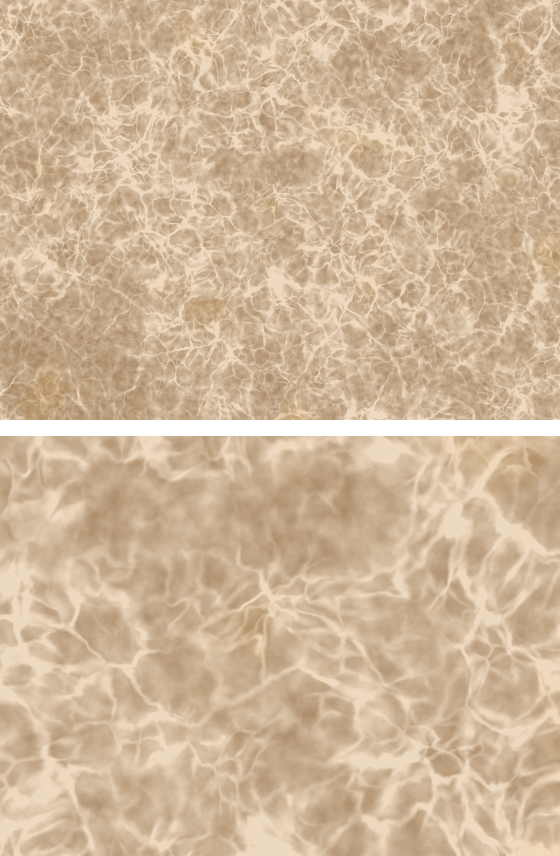
Top, the full canvas; bottom, a detail of the centre.
A WebGL 1 fragment shader for this texture:

```glsl
precision highp float;
// Brown breccia marble: a warm, speckled ground under a net of pale veins.
// Ridged gradient noise lays diagonal bands where the net thickens to a haze;
// cell borders at three scales draw the net, stretched ridges the long veins.

uniform vec2 u_resolution;

const vec3 UMBER = vec3(0.64, 0.51, 0.37);
const vec3 SAND = vec3(0.78, 0.68, 0.56);
const vec3 CREAM = vec3(0.93, 0.85, 0.75);
const vec3 OCHRE_SHIFT = vec3(0.02, 0.0, -0.035);
const float FALLING = -0.9;  // band directions in radians
const float RISING = 1.02;

vec2 hash2(vec2 p) {
  vec3 q = fract(p.xyx * vec3(0.1031, 0.1030, 0.0973));
  q += dot(q, q.yzx + 33.33);
  return fract((q.xx + q.yz) * q.zy);
}

float cornerSlope(vec2 cell, vec2 corner, vec2 f) {
  float angle = 6.2832 * hash2(cell + corner).x;
  return dot(vec2(cos(angle), sin(angle)), f - corner);
}

float gradientNoise(vec2 p) {
  vec2 cell = floor(p);
  vec2 f = fract(p);
  vec2 u = f * f * f * (f * (f * 6.0 - 15.0) + 10.0);
  vec2 e = vec2(0.0, 1.0);
  return mix(
    mix(cornerSlope(cell, e.xx, f), cornerSlope(cell, e.yx, f), u.x),
    mix(cornerSlope(cell, e.xy, f), cornerSlope(cell, e.yy, f), u.x), u.y);
}

float fbm(vec2 p) {
  float sum = 0.0;
  float amplitude = 0.5;
  for (int i = 0; i < 4; i++) {
    sum += amplitude * gradientNoise(p);
    p = mat2(1.6, 1.2, -1.2, 1.6) * p + 17.3;
    amplitude *= 0.5;
  }
  return sum;
}

vec2 warp(vec2 p, float scale, float amount) {
  return p + amount * vec2(fbm(p * scale + 40.0), fbm(p * scale + 71.7));
}

// Coordinates along and across a direction.
vec2 alongAcross(vec2 p, float angle) {
  vec2 dir = vec2(cos(angle), sin(angle));
  return vec2(dot(p, dir), dot(p, vec2(-dir.y, dir.x)));
}

// Gap between the two nearest cell centres: zero on a border.
float cellGap(vec2 p) {
  vec2 cell = floor(p);
  vec2 f = fract(p);
  float nearest = 8.0;
  float second = 8.0;
  for (int y = -1; y <= 1; y++) {
    for (int x = -1; x <= 1; x++) {
      vec2 o = vec2(float(x), float(y));
      float d = length(o + hash2(cell + o + 50.0) - f);
      second = min(second, max(nearest, d));
      nearest = min(nearest, d);
    }
  }
  return second - nearest;
}

float line(float gap, float width) {
  return 1.0 - smoothstep(0.0, width, gap);
}

// Crest along the zero contour of noise stretched in one direction.
float ridge(vec2 p, float angle, vec2 scale, float width, float seed) {
  return line(abs(gradientNoise(alongAcross(p, angle) * scale + seed)), width);
}

// Noise mask that breaks the veins into pieces.
float patches(vec2 p, float scale, float seed) {
  return smoothstep(-0.22, 0.22, fbm(p * scale + seed));
}

void main() {
  vec2 p = gl_FragCoord.xy / u_resolution.y;
  vec2 bent = warp(p, 3.0, 0.14);
  vec2 ragged = warp(warp(p, 7.0, 0.06), 30.0, 0.02);

  // Broad bands where the veining gathers
  float bands = 0.75 * ridge(bent, FALLING, vec2(0.8, 2.1), 0.36, 3.4)
    + 0.4 * ridge(bent, RISING, vec2(0.9, 2.3), 0.28, 12.7);
  float density = clamp(bands + 0.7 * fbm(p * 6.0 + 5.0), 0.0, 1.0);

  // Net of veins, with dark islands left inside the larger cells
  float islandGap = cellGap(ragged * 11.0);
  float coarse = line(islandGap, 0.13) * patches(p, 5.0, 8.0);
  float medium = line(cellGap(ragged * 22.0 + 9.0), 0.2) * patches(p, 9.0, 23.0);
  float fine = line(cellGap(ragged * 45.0 + 31.0), 0.36) * patches(p, 16.0, 37.0);
  float haze = density * (1.0 - 0.6 * smoothstep(0.2, 0.6, islandGap));

  // Long thin veins, broken along their length
  float strands = 0.0;
  for (int i = 0; i < 4; i++) {
    float k = float(i);
    float angle = mix(FALLING, RISING, mod(k, 2.0)) + 0.12 * (k - 1.5);
    float strand = ridge(ragged, angle, vec2(1.3, 5.0), 0.035, 7.0 + 13.1 * k);
    strands = max(strands, strand * patches(p, 4.0, 60.0 + 9.0 * k));
  }

  // Tone from dark ground to pale calcite
  float clouds = fbm(p * 4.0 + 90.0);
  float grain = fbm(p * 55.0);
  float milk = density * smoothstep(0.08, 0.35, fbm(p * 13.0 + 19.0));
  float tone = 0.21 + 0.2 * clouds + 0.6 * grain + 0.3 * haze + 0.22 * milk;
  tone += coarse * (0.2 + 0.3 * density);
  tone += medium * (0.17 + 0.33 * density);
  tone += fine * (0.13 + 0.25 * density);
  tone += 0.4 * strands;
  tone = clamp(tone, 0.0, 1.0);

  vec3 color = mix(UMBER, SAND, min(tone * 2.0, 1.0));
  color = mix(color, CREAM, max(tone * 2.0 - 1.0, 0.0));
  color += OCHRE_SHIFT * smoothstep(0.1, 0.4, fbm(p * 5.0 + 120.0));
  gl_FragColor = vec4(color, 1.0);
}
```
